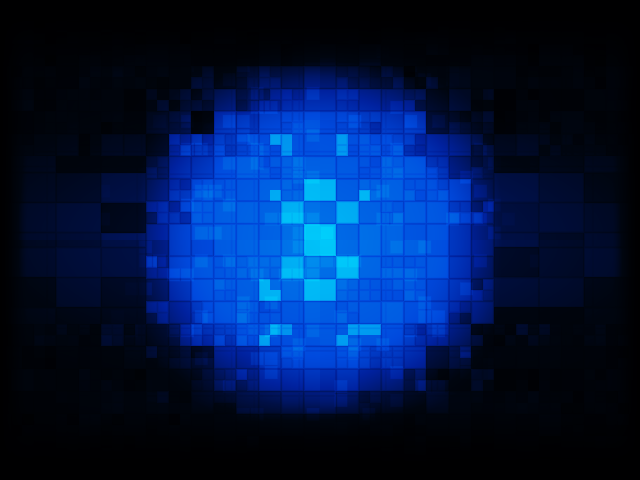
A Shadertoy shader for this background:

```glsl
const float HALF_CORE = 0.0339;    // half size of the central tile
const float PITCH = 0.0469;        // size of the regular tiles
const float OUTER_X = 0.3622;      // where the wide side tiles begin
const float OUTER_Y = 0.175;       // height reached by the side tiles
const vec2 SIDE_HALF = vec2(0.0339, 0.0156);
const vec2 SIDE_PITCH = vec2(0.0938, 0.0625);
const float LINE_WIDTH = 0.0015;
const float LINE_DEPTH = 0.14;
const float CELL_BLEND = 0.45;     // share of the glow held flat per tile

// Colours from dark to bright, one per whole level of light
const int STEPS = 8;
const vec3 RAMP[STEPS] = vec3[STEPS](
    vec3(0.0, 0.0, 0.005), vec3(0.0, 0.02, 0.06), vec3(0.0, 0.06, 0.27),
    vec3(0.0, 0.13, 0.62), vec3(0.0, 0.29, 0.87), vec3(0.0, 0.48, 0.92),
    vec3(0.0, 0.71, 0.96), vec3(0.0, 0.86, 1.0));

float hash(vec2 p) {
    vec3 q = fract(vec3(p.xyx) * 0.1031);
    q += dot(q, q.yzx + 33.33);
    return fract((q.x + q.y) * q.z);
}

vec3 rampColor(float level) {
    vec3 color = RAMP[0];
    for (int i = 1; i < STEPS; i++)
        color = mix(color, RAMP[i], clamp(level - float(i - 1), 0.0, 1.0));
    return color;
}

// Soft core inside a wide, flat halo
float glow(vec2 p) {
    float r = length(p * vec2(0.92, 1.0));
    float core = (4.95 - 3.5 * r) * (1.0 - smoothstep(0.22, 0.50, r));
    vec2 h = p / vec2(0.70, 0.27);
    float halo = 2.8 * exp(-dot(h, h));
    float haze = 1.0 * exp(-1.3 * dot(p, p));
    return max(core, max(halo, haze));
}

float lineMask(float d, float px) {
    return 1.0 - smoothstep(0.0, LINE_WIDTH + px, d);
}

// Bright checkered tiles in the middle, dark tiles on the diagonals
float accent(vec2 id, float detail) {
    float even = 1.0 - mod(id.x + id.y, 2.0);
    float checker = even * step(id.x, id.y) * step(id.y, 2.0);
    float whole = checker * step(id.x + id.y, 3.0);
    float bits = checker - whole;
    if (id.y == 4.0 && id.x > 0.5 && id.x < 2.5) bits = 1.0;
    float bright = 1.4 * whole + 1.3 * bits * step(0.62, detail);
    float dark = (id == vec2(5.0)) ? 1.1 : 0.0;
    return bright - dark;
}

void mainImage(out vec4 fragColor, in vec2 fragCoord) {
    float px = 1.0 / iResolution.y;
    vec2 halfSize = 0.5 * iResolution.xy * px;
    vec2 p = fragCoord * px - halfSize;
    vec2 a = abs(p);
    vec2 side = vec2(p.x < 0.0 ? 0.0 : 1.0, p.y < 0.0 ? 0.0 : 1.0);

    // Mirrored grid with larger tiles at the sides
    bool outer = a.x > OUTER_X && a.y < OUTER_Y;
    vec2 start = outer ? vec2(OUTER_X, SIDE_HALF.y) : vec2(HALF_CORE);
    vec2 pitch = outer ? SIDE_PITCH : vec2(PITCH);
    vec2 f = (a - start) / pitch;
    vec2 id = max(floor(f) + 1.0, 0.0);
    vec2 center = (start + (id - 0.5) * pitch) * step(0.5, id);
    vec2 border = abs(f - max(round(f), 0.0)) * pitch;

    // Random tile values, partly shared by the four quarters
    vec2 key = id + side * 37.0 + (outer ? 91.0 : 0.0);
    float shade = mix(hash(id + 5.0), hash(key), 0.55) - 0.5;
    vec2 subId = floor(f * 2.0);
    float detail = hash(subId + side * 53.0 + 17.0);
    bool divided = !outer && min(id.x, id.y) > 0.5
        && id != vec2(1.0) && hash(key + 11.0) > 0.45;

    // Light level
    float r = length(center);
    float spread = mix(0.55, 1.35, smoothstep(0.18, 0.36, r));
    spread *= 1.0 - 0.6 * smoothstep(0.36, 0.65, r);
    spread *= mix(0.35, 1.0, smoothstep(0.02, 0.16, a.x + 0.1 * step(a.y, 0.25)));
    float level = mix(glow(p), glow(center), CELL_BLEND);
    level += shade * spread;
    if (divided) level += (detail - 0.5) * spread * 0.7;
    if (!outer) level += accent(id, detail);
    if (outer && id == vec2(1.0))
        level += side.x == side.y ? 0.2 : -0.5;

    // Small translucent squares over the tiles
    vec2 chipCell = a / (PITCH * 0.62);
    vec2 chip = abs(fract(chipCell) - 0.5);
    float chipShape = 1.0 - smoothstep(0.40, 0.42 + px / PITCH * 2.0, max(chip.x, chip.y));
    float chipPick = step(0.84, hash(floor(chipCell) + side * 71.0));
    level += 0.35 * chipShape * chipPick * (1.0 - smoothstep(0.3, 0.5, r));

    // Tile seams, inner splits and a few doubled seams
    float seam = lineMask(min(border.x, border.y), px);
    vec2 split = abs(fract(f) - 0.5) * pitch;
    if (divided) seam = max(seam, 0.5 * lineMask(min(split.x, split.y), px));
    vec2 twin = abs(fract(f) - 0.2) * pitch;
    if (hash(vec2(id.y, side.y + 3.0)) > 0.65) seam = max(seam, 0.4 * lineMask(twin.y, px));
    if (hash(vec2(id.x, side.x + 8.0)) > 0.75) seam = max(seam, 0.3 * lineMask(twin.x, px));
    level *= 1.0 - LINE_DEPTH * seam;

    // Fade to black at the frame
    vec2 margin = halfSize - a;
    float fade = smoothstep(0.0, 0.06, margin.x) * smoothstep(0.03, 0.17, margin.y);
    fragColor = vec4(rampColor(max(level, 0.0) * fade), 1.0);
}
```
